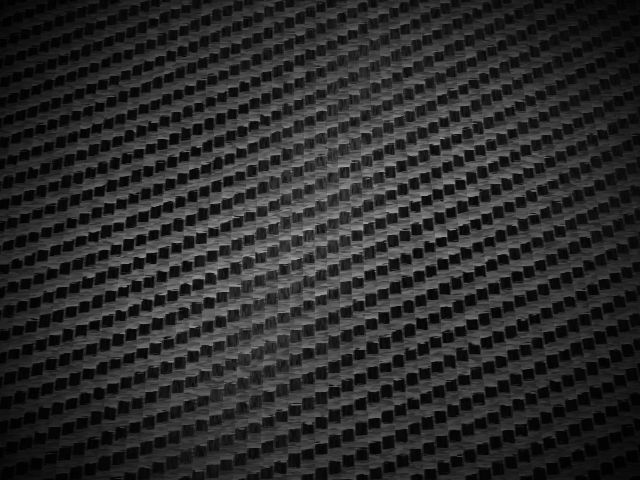
Give the GLSL for this texture, as a Shadertoy shader.

```glsl
const float COLUMN_PITCH = 0.025;    // warp column width at mid height
const float COLUMN_TAPER = 0.007;    // columns narrow toward the top
const float ROW_PERIOD = 0.0486;     // vertical repeat at mid height
const float ROW_TAPER = 0.1;         // rows tighten toward the top
const float ROW_BEND = 0.08;         // diagonals flatten toward the left
const float BEND_END = 0.1;          // diagonals run straight beyond this x
const float TWILL_STEP = 0.246;      // rise per column, in repeats
const vec2 WEAVE_PHASE = vec2(0.4, 0.04);
const vec2 BLOCK_HALF = vec2(0.42, 0.235);
const float BLOCK_TILT = -0.03;
const float EDGE_WEAR = 0.13;
const float EDGE_SOFTNESS = 0.0023;
const vec2 WEFT_FIBRE = vec2(0.013, 0.0032);
const float WEFT_SLANT = 0.05;       // fibres climb slightly to the right
const vec2 WARP_FIBRE = vec2(0.0035, 0.012);
const vec2 GLOW_CENTRE = vec2(-0.03, 0.02);
const vec2 GLOW_AXIS = vec2(0.93, 0.367);
const vec2 GLOW_SIZE = vec2(0.5, 0.23);
const float WEFT_BASE = 0.265;
const float WEFT_GLOW = 0.18;
const float WARP_BASE = 0.034;
const float WARP_GLOW = 0.14;
const float GROOVE_DEPTH = 0.35;
const vec3 CARBON_TINT = vec3(1.0);

vec2 hash2(vec2 cell) {
    vec2 d = vec2(dot(cell, vec2(127.1, 311.7)), dot(cell, vec2(269.5, 183.3)));
    return fract(sin(d) * 43758.55);
}

// Smooth cellular noise: a blend of the random shades of nearby points
float cellNoise(vec2 p) {
    vec2 cell = floor(p);
    float shade = 0.0, total = 0.0;
    for (int j = -1; j <= 1; j++)
    for (int i = -1; i <= 1; i++) {
        vec2 id = cell + vec2(i, j);
        vec2 d = id + hash2(id) - p;
        float weight = exp(-6.0 * dot(d, d));
        shade += weight * hash2(id + 57.0).x;
        total += weight;
    }
    return shade / total;
}

// Coverage of the interval |d| < halfWidth
float band(float d, float halfWidth, float blur) {
    return 1.0 - smoothstep(halfWidth - blur, halfWidth + blur, abs(d));
}

void mainImage(out vec4 fragColor, in vec2 fragCoord) {
    vec2 p = (fragCoord - 0.5 * iResolution.xy) / iResolution.y;
    float blur = max(EDGE_SOFTNESS, 0.8 / iResolution.y);

    // Fibre grain
    float weftGrain = cellNoise(vec2(p.x, p.y - WEFT_SLANT * p.x) / WEFT_FIBRE);
    float warpGrain = cellNoise(p / WARP_FIBRE + 31.0);

    // Twill coordinates: tapered columns, each stepped up from the last
    float pitch = COLUMN_PITCH - COLUMN_TAPER * p.y;
    float c = p.x / pitch + WEAVE_PHASE.x;
    float column = floor(c);
    float across = c - column - 0.5;
    float bendX = min((column + 0.5 - WEAVE_PHASE.x) * pitch, BEND_END);
    float bentY = p.y + ROW_TAPER * p.y * p.y - ROW_BEND * bendX * bendX;
    float r = bentY / ROW_PERIOD - TWILL_STEP * column + WEAVE_PHASE.y;
    r += BLOCK_TILT * across + EDGE_WEAR * (weftGrain - 0.5);
    float row = floor(r);
    float along = r - row - 0.5;
    vec2 variation = hash2(vec2(column, row)) - 0.5;

    // Exposed warp blocks and the grooves beside them
    vec2 halfSize = BLOCK_HALF + variation * vec2(0.05, 0.04);
    float warpRow = band(along, halfSize.y, blur / ROW_PERIOD);
    float block = warpRow * band(across, halfSize.x, blur / pitch);
    float groove = warpRow * (1.0 - block);

    // Lighting: slanted weft glow, narrow warp sheen, corner falloff
    vec2 g = p - GLOW_CENTRE;
    vec2 slanted = vec2(dot(g, GLOW_AXIS), dot(g, vec2(-GLOW_AXIS.y, GLOW_AXIS.x)));
    slanted /= GLOW_SIZE;
    float glow = exp(-dot(slanted, slanted));
    float sheenOffset = (g.x - 0.4 * g.y) / 0.16;
    float sheen = exp(-sheenOffset * sheenOffset - 4.0 * g.y * g.y);
    float upperRight = 0.4 * smoothstep(0.0, 0.6, p.x * 0.5 + p.y);
    float vignette = 1.0 - 0.9 * smoothstep(0.34, 0.9, length(p * vec2(0.95, 1.08)));

    // Weft brightens just above each block
    float lip = smoothstep(0.5, 0.25, abs(along)) * smoothstep(0.0, 0.2, along);
    float weft = (WEFT_BASE + WEFT_GLOW * glow) * (0.6 + 0.6 * weftGrain + 0.3 * lip);
    weft *= (1.0 - GROOVE_DEPTH * groove) * (1.0 + 0.15 * variation.x);
    float warp = WARP_BASE + WARP_GLOW * max(sheen, upperRight);
    warp *= 0.55 + 0.9 * warpGrain + 0.4 * variation.y;

    float shade = mix(weft, warp, block) * vignette;
    fragColor = vec4(CARBON_TINT * shade, 1.0);
}
```
